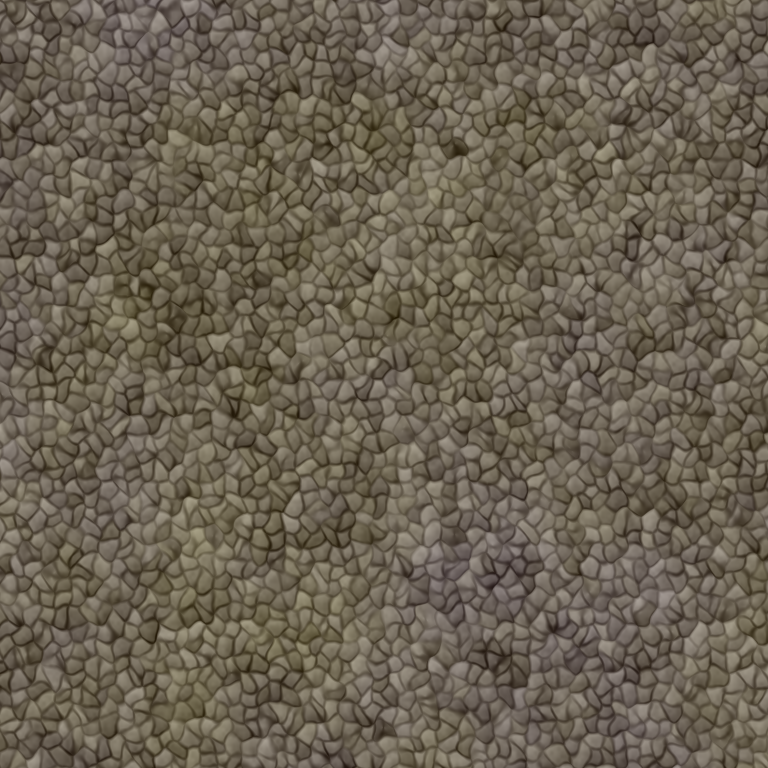
Reproduce this texture procedurally as a WebGL 2 fragment shader.

```glsl
#version 300 es
precision highp float;
// Dense loop-pile carpet: small rounded tufts with dark gaps and faint olive patches.

uniform vec2 u_resolution;
out vec4 fragColor;

const vec2  TUFTS        = vec2(54.0, 48.0);  // tufts across the canvas
const float JITTER       = 0.86;              // scatter of tuft centres
const float WARP         = 0.13;              // bending of tuft outlines
const float GAP_WIDTH    = 0.38;
const float GAP_DEPTH    = 0.46;
const float TONE_SPREAD  = 0.46;              // brightness range between tufts
const float RELIEF       = 0.36;              // side light on each tuft
const float FIBRE        = 0.30;              // fine yarn mottling
const float PATCH_TONE   = 0.20;
const float CROWN_LEVEL  = 0.70;              // brightness of a tuft top
const vec2  LIGHT_DIR    = vec2(-0.45, 0.89);
const vec3  SHADOW       = vec3(0.240, 0.200, 0.150);
const vec3  HIGHLIGHT    = vec3(0.580, 0.548, 0.492);
const vec3  OLIVE_SHIFT  = vec3(0.004, 0.012, -0.070);

vec3 hash3(vec2 p) {
    vec3 q = fract(p.xyx * vec3(0.1031, 0.1030, 0.0973));
    q += dot(q, q.yxz + 33.33);
    return fract((q.xxy + q.yzz) * q.zyx);
}

float valueNoise(vec2 p) {
    vec2 cell = floor(p);
    vec2 f = fract(p);
    f = f * f * (3.0 - 2.0 * f);
    float low  = mix(hash3(cell).x, hash3(cell + vec2(1.0, 0.0)).x, f.x);
    float high = mix(hash3(cell + vec2(0.0, 1.0)).x, hash3(cell + 1.0).x, f.x);
    return mix(low, high, f.y);
}

// Layered sines that bend the tuft grid
vec2 bend(vec2 p) {
    return sin(p.yx * 2.3 + 1.7 * sin(p * 0.9))
         + 0.6 * sin(p.yx * 4.1 + p * 1.3 + 2.0);
}

// Returns border distance, blended tone, blended hue and side light
vec4 tufts(vec2 p) {
    vec2 cell = floor(p);
    float nearest = 9.0;
    float second = 9.0;
    float total = 0.0;
    vec3 blend = vec3(0.0);
    for (int y = -1; y <= 1; y++) {
        for (int x = -1; x <= 1; x++) {
            vec2 id = cell + vec2(x, y);
            vec3 seed = hash3(id + 71.0);
            vec2 centre = id + 0.5 + JITTER * (seed.xy - 0.5);
            vec2 offset = p - centre;
            float d = length(offset);
            second = min(second, max(nearest, d));
            nearest = min(nearest, d);
            float weight = exp(-14.0 * d * d);
            float hue = hash3(id + 19.0).y;
            blend += weight * vec3(seed.z, hue, dot(offset, LIGHT_DIR));
            total += weight;
        }
    }
    return vec4(second - nearest, blend / max(total, 1e-6));
}

void main() {
    vec2 uv = gl_FragCoord.xy / u_resolution;
    vec2 p = uv * TUFTS + 40.0;
    vec4 tuft = tufts(p + WARP * bend(p));

    // Broad drifts of tone and hue
    float toneDrift = valueNoise(uv * 9.0 + 5.0) - 0.5;
    float hueDrift = 0.65 * valueNoise(uv * 5.0 + 23.0)
                   + 0.35 * valueNoise(uv * 12.0 + 47.0) - 0.5;

    // Yarn mottling finer than a tuft
    float fibre = 0.6 * valueNoise(p * 2.3) + 0.4 * valueNoise(p * 4.2 + 11.0) - 0.5;

    // Gaps are deep in places and nearly closed in others
    float gap = 1.0 - smoothstep(0.0, GAP_WIDTH, tuft.x);
    gap *= 0.45 + 1.1 * valueNoise(p * 0.9 + 31.0);

    float tone = CROWN_LEVEL - GAP_DEPTH * gap
               + TONE_SPREAD * (tuft.y - 0.5)
               + RELIEF * tuft.w
               + FIBRE * fibre
               + PATCH_TONE * toneDrift;
    vec3 colour = mix(SHADOW, HIGHLIGHT, clamp(tone, -0.3, 1.3));

    float olive = 1.3 * hueDrift + 0.35 * (tuft.z - 0.5);
    colour += OLIVE_SHIFT * olive;
    fragColor = vec4(colour, 1.0);
}
```
